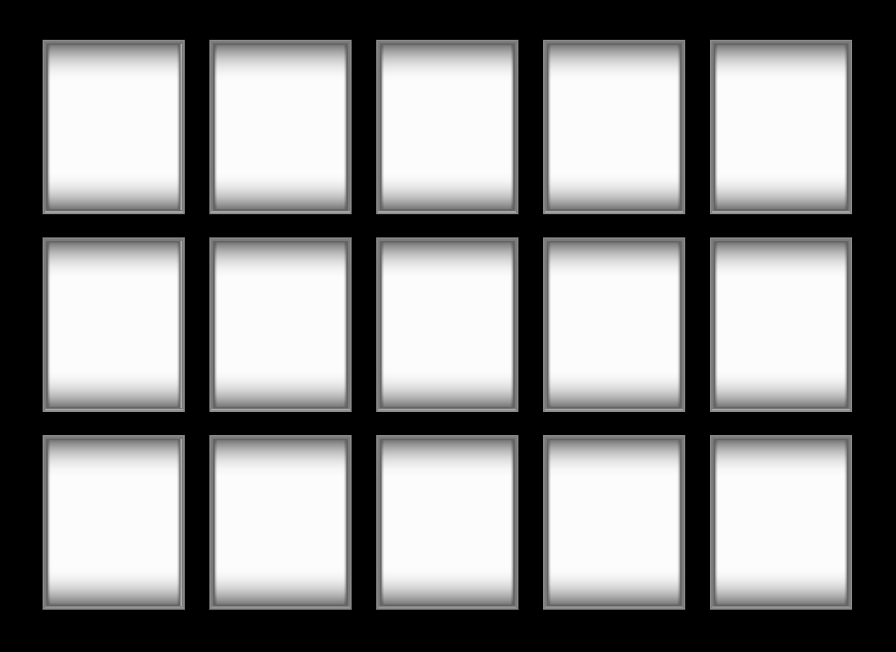
This pattern is drawn by a Shadertoy shader. Its source:

```glsl
float softLine(float d, float center, float halfWidth, float aa) {
    return 1.0 - smoothstep(halfWidth - 0.5 * aa, halfWidth + 0.5 * aa, abs(d - center));
}

// Signed distance to a box edge, positive inside
float boxInset(vec2 p, vec2 halfSize) {
    vec2 d = abs(p) - halfSize;
    return -(length(max(d, 0.0)) + min(max(d.x, d.y), 0.0));
}

// Glossy face: dark at top and bottom, with a thin shadow at the sides
float faceShade(vec2 p, vec2 halfSize) {
    vec2 inset = halfSize - abs(p) - 0.0085;
    float fade = 1.0 - clamp(inset.y / 0.06, 0.0, 1.0);
    float shade = 0.99 - 0.51 * pow(fade, 2.2);
    return shade * mix(0.72, 1.0, smoothstep(-0.001, 0.0045, inset.x));
}

// Metal rim: bright outer lip, grey band, dark inner groove
float rimShade(float inset, float aa) {
    float shade = mix(0.56, 0.48, smoothstep(0.001, 0.003, inset));
    return mix(shade, 0.39, softLine(inset, 0.0068, 0.0013, aa));
}

void mainImage(out vec4 fragColor, in vec2 fragCoord) {
    float aa = 1.0 / iResolution.y;
    vec2 uv = (fragCoord - 0.5 * iResolution.xy) * aa - vec2(-0.001, 0.002);

    // Five columns by three rows
    vec2 pitch = vec2(0.2559, 0.3032);
    vec2 cell = clamp(floor(uv / pitch + 0.5), vec2(-2.0, -1.0), vec2(2.0, 1.0));
    vec2 p = uv - cell * pitch;
    vec2 halfSize = vec2(0.109, 0.1338);

    float inset = boxInset(p, halfSize);
    float face = smoothstep(0.0082 - aa, 0.0082 + aa, inset);
    float shade = mix(rimShade(inset, aa), faceShade(p, halfSize), face);

    // Light catches the lower lip, less so in the bottom row
    float lipSpan = step(0.003, halfSize.x - abs(p.x));
    float lip = softLine(p.y + halfSize.y, 0.0035, 0.0012, aa) * lipSpan;
    shade = mix(shade, 0.68, lip * (cell.y < -0.5 ? 0.5 : 0.9));

    // The first column also shows a glint inside its right rim
    float glintSpan = step(0.006, halfSize.y - abs(p.y));
    float glint = softLine(halfSize.x - p.x, 0.0055, 0.001, aa) * glintSpan;
    shade = mix(shade, 0.76, glint * (cell.x < -1.5 ? 0.8 : 0.0));

    float panel = smoothstep(-0.5 * aa, 0.5 * aa, inset);
    fragColor = vec4(vec3(shade * panel), 1.0);
}
```
